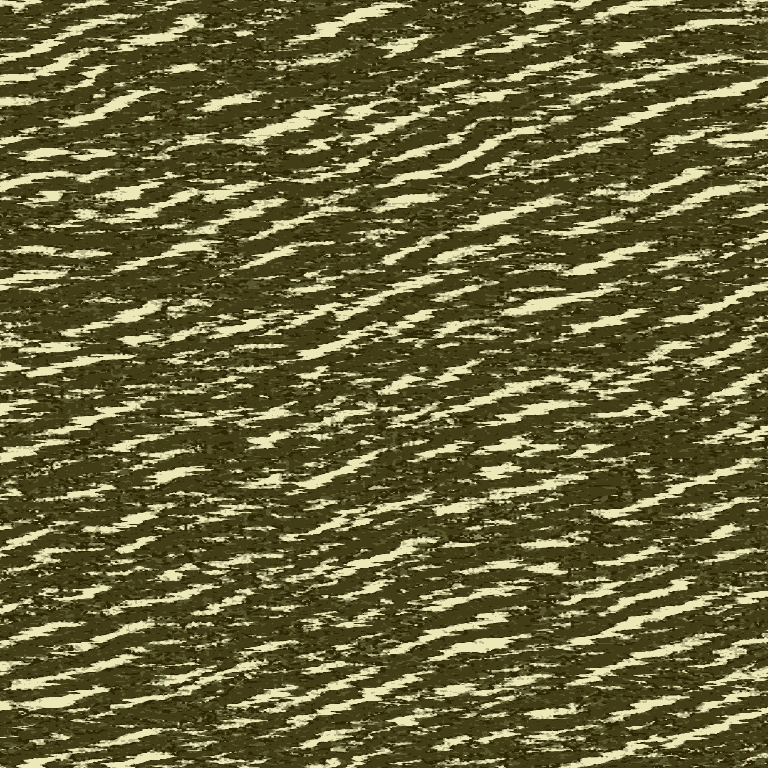
Reproduce this texture procedurally as a Shadertoy shader.

```glsl
float hash(vec2 p) {
    return fract(sin(dot(p, vec2(127.1, 311.7))) * 43758.5453);
}

float valueNoise(vec2 p) {
    vec2 cell = floor(p), f = fract(p);
    f = f * f * (3.0 - 2.0 * f);
    return mix(mix(hash(cell), hash(cell + vec2(1, 0)), f.x),
               mix(hash(cell + vec2(0, 1)), hash(cell + vec2(1, 1)), f.x), f.y);
}

// Mostly upright slope, so that crests stay thin and lie flat
float slope(vec2 cell, vec2 offset) {
    float lift = 2.0 * hash(cell) - 1.0;
    float lean = 0.7 * hash(cell + 57.0) - 0.35;
    return dot(vec2(lean, sign(lift) * (0.5 + abs(lift))), offset);
}

float crestNoise(vec2 p) {
    vec2 cell = floor(p), f = fract(p), s = f * f * (3.0 - 2.0 * f);
    vec2 e = vec2(1, 0);
    return mix(mix(slope(cell, f), slope(cell + e, f - e), s.x),
               mix(slope(cell + e.yx, f - e.yx), slope(cell + 1.0, f - 1.0), s.x), s.y);
}

// Slanted ripples, torn sideways along thin horizontal rows
float rippleHeight(vec2 uv) {
    float tear = valueNoise(vec2(uv.x * 30.0, uv.y * 340.0)) - 0.5;
    float x = uv.x + 0.034 * tear;
    float across = uv.y - 0.34 * x + 0.025 * valueNoise(uv * 5.0)
                 + 0.012 * valueNoise(uv * vec2(12.0, 16.0) + 23.0);
    float slanted = crestNoise(vec2(x * 17.0, across * 62.0));
    float level = crestNoise(vec2(x * 42.0, uv.y * 135.0) + 37.3);
    return 0.5 + 0.66 * slanted + 0.28 * level;
}

void mainImage(out vec4 fragColor, in vec2 fragCoord) {
    vec2 uv = fragCoord / iResolution.y;

    vec3 shadow = vec3(0.18, 0.15, 0.02);
    vec3 ground = vec3(0.26, 0.24, 0.09);
    vec3 olive  = vec3(0.35, 0.34, 0.18);
    vec3 khaki  = vec3(0.53, 0.51, 0.35);
    vec3 straw  = vec3(0.73, 0.72, 0.55);
    vec3 cream  = vec3(0.93, 0.91, 0.72);

    float height = rippleHeight(uv);
    float grain = valueNoise(uv * vec2(310.0, 490.0) + 11.0) - 0.5;
    float fleck = valueNoise(uv * vec2(150.0, 400.0) + 71.0) - 0.5;

    // Calm dark ground, with flecks gathering beside the streaks
    float nearStreak = smoothstep(0.42, 0.57, height);
    float tone = (0.7 * fleck + 0.6 * grain) * mix(0.35, 1.8, nearStreak);
    vec3 color = mix(shadow, ground, smoothstep(-0.135, -0.105, tone));
    color = mix(color, olive, smoothstep(0.085, 0.115, tone));

    // Pale streaks with ragged rims and a grainy crest
    float crest = height + 0.16 * grain;
    color = mix(color, khaki, smoothstep(0.58, 0.595, crest));
    color = mix(color, straw, smoothstep(0.618, 0.633, crest));
    color = mix(color, cream, smoothstep(0.675, 0.695, height + 0.3 * grain));

    fragColor = vec4(color, 1.0);
}
```
